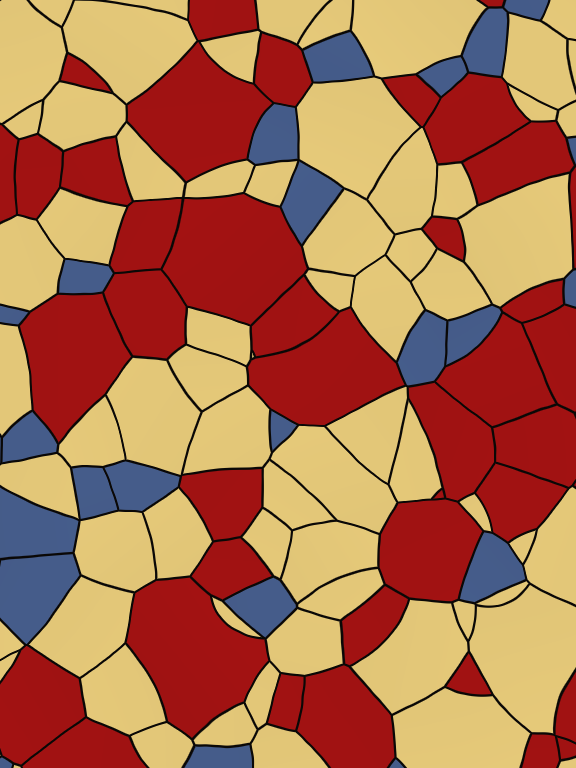
This pattern is drawn by a Shadertoy shader. Its source:

```glsl
// Polished section of a three-phase grain structure with thin dark boundaries.
// Jittered seeds compete by weighted squared distance, so boundaries are arcs
// and small grains bulge; the boundary distance comes from the field gradients.

const float GRAIN_SPACING  = 0.081;   // seed spacing, in canvas heights
const float JITTER         = 0.92;
const float LINE_HALF      = 0.0015;  // half boundary width, in canvas heights
const float BLUE_SHARE     = 0.25;    // shares of the seeds
const float RED_SHARE      = 0.34;
const float MAX_WEIGHT     = 1.35;
const float SMALL_FALLOFF  = 2.0;     // distance scale of the smallest grains
const float BEND           = 0.20;    // slow waviness of the boundaries
const float ROUGHNESS      = 0.014;   // fine waviness of the boundaries
const float TONE_VARIATION = 0.025;
const int   REACH          = 3;       // seed search radius, in cells

const vec3 YELLOW = vec3(0.89, 0.78, 0.47);
const vec3 RED    = vec3(0.63, 0.07, 0.07);
const vec3 BLUE   = vec3(0.27, 0.36, 0.54);
const vec3 LINE   = vec3(0.04, 0.03, 0.025);

struct Grain {
    vec2 seed;
    float weight;
    float falloff;
    vec3 color;
};

// Integer hash: three values in 0..1 per cell and salt
vec3 hash3(ivec2 cell, int salt) {
    uvec3 v = uvec3(ivec3(cell, salt) + 1000) * 1664525u + 1013904223u;
    v.x += v.y * v.z; v.y += v.z * v.x; v.z += v.x * v.y;
    v ^= v >> 16u;
    v.x += v.y * v.z; v.y += v.z * v.x; v.z += v.x * v.y;
    return vec3(v >> 8u) / 16777216.0;
}

// Smooth vector noise in -0.5..0.5
vec2 noise2(vec2 p, int salt) {
    ivec2 c = ivec2(floor(p));
    vec2 f = fract(p);
    f = f * f * (3.0 - 2.0 * f);
    vec2 low  = mix(hash3(c, salt).xy, hash3(c + ivec2(1, 0), salt).xy, f.x);
    vec2 high = mix(hash3(c + ivec2(0, 1), salt).xy, hash3(c + ivec2(1, 1), salt).xy, f.x);
    return mix(low, high, f.y) - 0.5;
}

Grain grainAt(ivec2 cell) {
    vec3 place = hash3(cell, 1);
    float size = hash3(cell, 2).x;
    Grain g;
    g.seed = vec2(cell) + 0.5 + JITTER * (place.xy - 0.5);

    // A loosely stratified pick keeps the phase shares even
    float pick = fract(dot(vec2(cell), vec2(0.7549, 0.5698)) + 0.6 * place.z);
    if (pick < BLUE_SHARE) {
        g.color = BLUE;
        g.weight = 0.05 + 0.32 * size;
    } else if (pick < BLUE_SHARE + RED_SHARE) {
        g.color = RED;
        g.weight = 0.9 * MAX_WEIGHT * pow(size, 1.3);
    } else {
        g.color = YELLOW;
        g.weight = MAX_WEIGHT * pow(size, 1.3);
    }
    g.falloff = mix(SMALL_FALLOFF, 1.0, g.weight / MAX_WEIGHT);
    return g;
}

float field(Grain g, vec2 p) {
    vec2 d = p - g.seed;
    return g.falloff * dot(d, d) - g.weight;
}

vec2 fieldGradient(Grain g, vec2 p) {
    return 2.0 * g.falloff * (p - g.seed);
}

void mainImage(out vec4 fragColor, in vec2 fragCoord) {
    vec2 p = fragCoord / iResolution.y / GRAIN_SPACING;
    p += BEND * noise2(p * 0.8, 3) + ROUGHNESS * noise2(p * 6.0, 4);
    ivec2 home = ivec2(floor(p));

    // Find the grain that owns this point
    Grain owner;
    ivec2 ownerCell = home;
    float lowest = 1e6;
    for (int y = -REACH; y <= REACH; y++)
    for (int x = -REACH; x <= REACH; x++) {
        ivec2 cell = home + ivec2(x, y);
        Grain g = grainAt(cell);
        float f = field(g, p);
        if (f < lowest) { lowest = f; owner = g; ownerCell = cell; }
    }

    // Distance to the nearest boundary with another grain
    vec2 slope = fieldGradient(owner, p);
    float edge = 1e6;
    for (int y = -REACH; y <= REACH; y++)
    for (int x = -REACH; x <= REACH; x++) {
        ivec2 cell = home + ivec2(x, y);
        if (cell == ownerCell) continue;
        Grain g = grainAt(cell);
        float steepness = length(fieldGradient(g, p) - slope);
        edge = min(edge, (field(g, p) - lowest) / max(steepness, 1e-4));
    }
    edge *= GRAIN_SPACING;

    // Faint tilt of tone inside each grain, then the smoothed line
    vec2 tilt = hash3(ownerCell, 5).xy - 0.5;
    vec3 color = owner.color * (1.0 + TONE_VARIATION * dot(tilt, p - owner.seed));
    float line = clamp(0.5 + (LINE_HALF - edge) * iResolution.y, 0.0, 1.0);
    fragColor = vec4(mix(color, LINE, line), 1.0);
}
```
